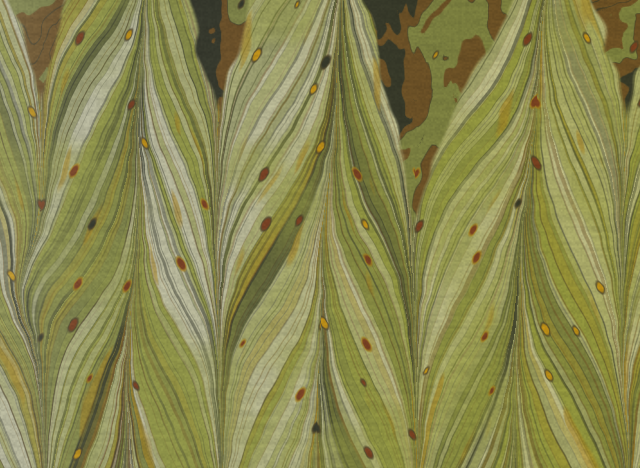
Reproduce this pattern procedurally as a Shadertoy shader.

```glsl
#define COMB_PULL 0.10
#define BROAD_BANDS 13.0
#define FINE_BANDS 31.0
#define SPOT_CELL 0.12
#define SPOT_CHANCE 0.55
#define GRAIN 0.09
#define PALE vec3(0.70, 0.70, 0.57)
#define GREEN vec3(0.55, 0.57, 0.27)
#define MOSS vec3(0.47, 0.49, 0.27)
#define OCHRE vec3(0.62, 0.49, 0.13)
#define BROWN vec3(0.41, 0.31, 0.16)
#define INK vec3(0.21, 0.22, 0.17)

float hash(vec2 p) {
    return fract(sin(dot(p, vec2(127.1, 311.7))) * 43758.5453);
}

float noise(vec2 p) {
    vec2 i = floor(p), f = fract(p);
    f = f * f * (3.0 - 2.0 * f);
    return mix(mix(hash(i), hash(i + vec2(1, 0)), f.x),
               mix(hash(i + vec2(0, 1)), hash(i + vec2(1, 1)), f.x), f.y);
}

float fbm(vec2 p) {
    float sum = 0.0, amp = 0.5;
    for (int i = 0; i < 4; i++) {
        sum += amp * noise(p);
        p = p * 2.03 + 17.3;
        amp *= 0.5;
    }
    return sum;
}

vec3 featherInk(float h) {
    if (h < 0.40) return PALE;
    if (h < 0.73) return GREEN;
    if (h < 0.90) return MOSS;
    return h < 0.97 ? mix(GREEN, OCHRE, 0.5) : mix(INK, MOSS, 0.3);
}

vec3 swirlInk(float h) {
    if (h < 0.24) return INK;
    if (h < 0.46) return BROWN;
    if (h < 0.62) return OCHRE;
    return h < 0.84 ? MOSS : PALE;
}

// Uneven bands along t, outlined in ink; footprint is the pixel size in t
vec3 bands(float t, float seed, float footprint, float lineScale, bool swirl) {
    float i = floor(t);
    if (t < i + 0.7 * hash(vec2(i, seed))) i -= 1.0;
    float below = t - i - 0.7 * hash(vec2(i, seed));
    float above = i + 1.0 + 0.7 * hash(vec2(i + 1.0, seed)) - t;
    bool low = below < above;
    float d = min(below, above);
    float edge = low ? i : i + 1.0;
    float here = hash(vec2(i, seed + 5.3));
    float next = hash(vec2(low ? i - 1.0 : i + 1.0, seed + 5.3));
    vec3 a = swirl ? swirlInk(here) : featherInk(here);
    vec3 b = swirl ? swirlInk(next) : featherInk(next);
    vec3 col = mix(b, a, clamp(0.5 + d / footprint, 0.0, 1.0));
    float weight = hash(vec2(edge, seed + 9.1));
    float halfWidth = lineScale * (0.0007 + 0.0036 * pow(weight, 7.0));
    float line = 1.0 - smoothstep(halfWidth - 0.5 * footprint, halfWidth + footprint, d);
    vec3 lineInk = mix(INK, BROWN, step(0.55, fract(weight * 7.7)));
    col = mix(col, lineInk, line * (0.45 + 0.45 * weight));
    return mix(col, vec3(0.53, 0.54, 0.33), 0.85 * smoothstep(0.5, 1.6, footprint));
}

// Small oval drops, tilted along the feather
vec3 addSpots(vec3 col, vec2 p, float tilt, float px) {
    vec2 cell = floor(p / SPOT_CELL);
    if (hash(cell + 3.7) > SPOT_CHANCE) return col;
    vec2 jitter = vec2(hash(cell + 11.0), hash(cell + 23.0));
    vec2 q = p - (cell + 0.2 + 0.6 * jitter) * SPOT_CELL;
    q.x += tilt * q.y;
    q.x += 0.002 * (noise(p * 130.0) - 0.5);
    float radius = mix(0.004, 0.0085, hash(cell + 31.0));
    float d = length(q * vec2(1.0, 0.6)) - radius;
    float kind = hash(cell + 47.0);
    vec3 fill = kind < 0.6 ? vec3(0.46, 0.25, 0.14) : (kind < 0.84 ? vec3(0.72, 0.55, 0.10) : INK);
    vec3 rim = kind < 0.35 ? OCHRE : mix(INK, BROWN, 0.4);
    col = mix(col, rim, 0.85 * (1.0 - smoothstep(-px, px, d - 0.0015)));
    return mix(col, fill, 1.0 - smoothstep(-px, px, d + 0.001));
}

void mainImage(out vec4 fragColor, in vec2 fragCoord) {
    float px = 1.0 / iResolution.y;
    vec2 paper = fragCoord * px;

    // Hand wobble and one sideways drag near the left edge
    vec2 p = paper + 0.028 * (vec2(noise(paper * 4.0), noise(paper * 4.0 + 40.0)) - 0.5);
    p.x += 0.004 * (noise(paper * 32.0) - 0.5);
    vec2 drag = (paper - vec2(0.04, 0.38)) / vec2(0.10, 0.12);
    p.x += 0.045 * exp(-dot(drag, drag));

    // Comb columns, slightly wider to the right, with leaning peaks
    float column = (p.x - 0.082) * (2.656 - 0.195 * p.x);
    float f = fract(column);
    float peak = 0.47 + 0.14 * p.y;
    bool leftSide = f < peak;
    float span = leftSide ? peak : 1.0 - peak;
    float s = abs(f - peak) / span;
    float halfWidth = span * 0.41;
    float valley = floor(column) + (leftSide ? 0.0 : 1.0);
    float seed = 2.0 * floor(column) + (leftSide ? 13.0 : 14.0);

    // Feather field: drawn up at each peak and down at each valley
    float up = s + 0.012, down = 1.012 - s;
    float c = p.y + COMB_PULL * log(up / down) + 0.05 * noise(p * 5.0 + seed);
    float slope = length(vec2(1.0, COMB_PULL * (1.0 / up + 1.0 / down) / halfWidth));
    vec3 broad = bands(c * BROAD_BANDS, seed, BROAD_BANDS * slope * px, BROAD_BANDS * slope, false);
    vec3 fine = bands(c * FINE_BANDS, seed + 50.0, FINE_BANDS * slope * px, FINE_BANDS * slope * 0.7, false);
    vec3 col = mix(broad, fine, 0.28 + 0.38 * noise(vec2(c * 6.0, s * 2.0 + seed)));

    // Green and ochre washes
    col = mix(col, GREEN, 0.45 * smoothstep(0.40, 0.72, fbm(p * 5.0 + 8.0)));
    float streak = noise(vec2(c * 17.0 + seed * 3.0, s * 4.0 + seed));
    col = mix(col, OCHRE, 0.55 * smoothstep(0.83, 0.95, streak));

    // Uncombed swirls hanging from the top into each valley
    float big = exp(-2.0 * (valley - 2.0) * (valley - 2.0));
    float reach = 0.24 + 0.28 * big;
    float wedge = (0.065 + 0.05 * big + (leftSide ? 0.07 * big : 0.0))
                * pow(max(0.0, 1.0 - (1.0 - p.y) / reach), 1.4);
    vec2 q = paper * vec2(6.0, 3.6);
    q += 2.2 * vec2(fbm(q + 3.0), fbm(q + 29.0));
    float t = 11.0 * fbm(q);
    vec3 swirl = bands(t, 71.0, max(fwidth(t), 0.001), 25.0, true);
    float ragged = wedge + 0.03 * (noise(paper * 18.0) - 0.5) * smoothstep(0.0, 0.04, wedge);
    float inside = 1.0 - smoothstep(-0.006, 0.006, (1.0 - s) * halfWidth - ragged);
    col = mix(col, swirl, inside * smoothstep(0.0, 0.01, wedge));

    col = addSpots(col, paper, leftSide ? -0.4 : 0.4, px);

    // Yellower to the right, paler to the left, then paper grain and laid lines
    col *= mix(vec3(1.0, 1.0, 1.06), vec3(1.01, 1.0, 0.86), smoothstep(0.1, 1.3, paper.x));
    col = mix(col, PALE, 0.18 * (1.0 - smoothstep(0.0, 0.25, paper.x)));
    float grain = 0.6 * noise(paper * 260.0) + 0.4 * noise(paper * vec2(14.0, 150.0));
    col *= 1.0 + GRAIN * (2.0 * grain - 1.0);
    fragColor = vec4(clamp(col, 0.0, 1.0), 1.0);
}
```
